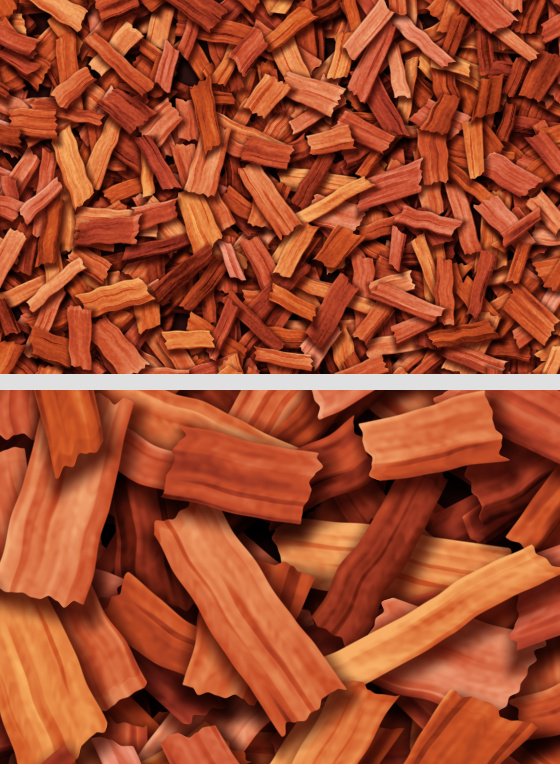
Top, the full canvas; bottom, a detail of the centre.
Reproduce this texture procedurally as a Shadertoy shader.

```glsl
#define LAYERS 9
#define CELL 0.15
#define MIN_HALF vec2(0.050, 0.017)
#define MAX_HALF vec2(0.115, 0.042)
#define SHADOW_SHIFT vec2(0.004, -0.009)
#define SHADOW_BLUR 0.019
#define SHADOW_TINT vec3(0.42, 0.26, 0.22)
#define GRAIN 0.36
#define LIGHT_DIR vec2(-0.35, 0.94)

const vec3 WOOD[6] = vec3[6](
    vec3(0.16, 0.03, 0.02), vec3(0.39, 0.11, 0.05), vec3(0.62, 0.22, 0.13),
    vec3(0.78, 0.31, 0.16), vec3(0.87, 0.48, 0.30), vec3(0.95, 0.65, 0.45));

vec3 hash3(vec2 p) {
    vec3 q = fract(p.xyx * vec3(0.1031, 0.1030, 0.0973));
    q += dot(q, q.yxz + 33.33);
    return fract((q.xxy + q.yzz) * q.zyx);
}

float noise(vec2 p) {
    vec2 i = floor(p), f = fract(p);
    f = f * f * (3.0 - 2.0 * f);
    float low = mix(hash3(i).x, hash3(i + vec2(1, 0)).x, f.x);
    float high = mix(hash3(i + vec2(0, 1)).x, hash3(i + vec2(1, 1)).x, f.x);
    return mix(low, high, f.y);
}

mat2 rotation(float a) {
    float c = cos(a), s = sin(a);
    return mat2(c, s, -s, c);
}

vec3 woodRamp(float tone) {
    float x = clamp(tone, 0.0, 0.999) * 5.0;
    int i = int(x);
    return mix(WOOD[i], WOOD[i + 1], fract(x));
}

float boxDistance(vec2 p, vec2 halfSize) {
    vec2 d = abs(p) - halfSize;
    return length(max(d, 0.0)) + min(max(d.x, d.y), 0.0);
}

// Tone of the lit surface: top face, side facet, cut end and fibres
float chipTone(vec2 q, vec2 halfSize, vec2 across, vec3 shape, vec3 look) {
    vec2 seed = floor(look.xy * 400.0);
    float coarse = noise(vec2(q.x * 9.0, q.y * 95.0) + seed);
    float fine = noise(vec2(q.x * 28.0, q.y * 230.0) + seed.yx);
    float crack = smoothstep(0.66, 0.86, noise(vec2(q.x * 7.0, q.y * 130.0) + seed + 51.0));
    float speck = noise(q * 170.0 + seed);
    float tone = mix(0.38, 0.90, look.x);
    tone += GRAIN * (0.6 * coarse + 0.4 * fine - 0.5) + 0.10 * (speck - 0.5);
    tone -= 0.20 * crack;
    tone += (shape.z - 0.5) * 0.18 * q.x / halfSize.x;

    float side = look.z < 0.5 ? -1.0 : 1.0;
    float facing = dot(across * side, LIGHT_DIR);
    float ridge = halfSize.y * mix(0.30, 0.95, shape.x) + 0.004 * (coarse - 0.5);
    tone += smoothstep(-0.0015, 0.0015, q.y * side - ridge) * mix(-0.24, 0.12, 0.5 + 0.5 * facing);

    float cut = halfSize.x - 0.014 * look.y + 0.006 * (speck - 0.5);
    tone += smoothstep(-0.002, 0.002, q.x * side - cut) * (look.z - 0.4) * 0.3;

    float rim = smoothstep(0.006, 0.0, halfSize.y - abs(q.y));
    return tone + rim * 0.13 * dot(across * sign(q.y), LIGHT_DIR);
}

void drawChip(inout vec3 color, vec2 v, vec2 id, float height, float pixel) {
    vec3 shape = hash3(id + 17.0), look = hash3(id + 71.0), size = hash3(id + 133.0);
    vec2 halfSize = mix(MIN_HALF, MAX_HALF, size.xy * mix(size.xy, vec2(1), 0.5));
    if (length(v) > length(halfSize) + 0.045) return;

    mat2 turn = rotation(6.2832 * shape.y);
    vec2 q = v * turn;
    vec2 s = (v - SHADOW_SHIFT) * turn;
    float slant = (size.z - 0.5) * 0.9;
    float taper = 1.0 + (look.y - 0.5) * 0.35 * clamp(q.x / halfSize.x, -1.0, 1.0);
    vec2 bounds = halfSize * vec2(1.0, taper);

    // Soft contact shadow
    float shade = smoothstep(SHADOW_BLUR, -0.004, boxDistance(s + vec2(slant * s.y, 0), bounds));
    color *= mix(vec3(1), SHADOW_TINT, shade);

    // Splintered outline
    vec2 edge = q + vec2(slant * q.y, 0);
    edge.x += 0.009 * (noise(vec2(q.y * 130.0, id.x)) - 0.5);
    edge.y += 0.006 * (noise(vec2(q.x * 32.0, id.y)) - 0.5);
    float d = boxDistance(edge, bounds - 0.0015) - 0.0015;
    if (d > pixel) return;

    float tone = chipTone(edge, bounds, turn[1], shape, look) - 0.12 * (1.0 - height);
    vec3 wood = woodRamp(tone);
    wood *= 1.0 + (size.z - 0.5) * vec3(0.04, 0.10, -0.32);
    color = mix(color, wood, smoothstep(pixel, -pixel, d));
}

void mainImage(out vec4 fragColor, in vec2 fragCoord) {
    vec2 p = fragCoord / iResolution.y;
    float pixel = 1.0 / iResolution.y;
    vec3 color = mix(WOOD[0], vec3(0.20, 0.19, 0.19), 0.4 * noise(p * 6.0));

    // Pile up scattered layers, each on its own turned grid
    for (int l = 0; l < LAYERS; l++) {
        float level = float(l);
        mat2 grid = rotation(level * 1.3 + 0.4);
        vec2 g = grid * p / CELL + level * vec2(7.3, 3.1) + 40.0;
        for (int k = 0; k < 9; k++) {
            vec2 cell = floor(g) + vec2(k % 3, k / 3) - 1.0;
            vec2 id = cell + level * vec2(61.0, 37.0);
            vec2 center = cell + 0.5 + (hash3(id).xy - 0.5) * 0.7;
            vec2 v = ((g - center) * CELL) * grid;
            drawChip(color, v, id, level / float(LAYERS - 1), pixel);
        }
    }
    fragColor = vec4(color, 1.0);
}
```
